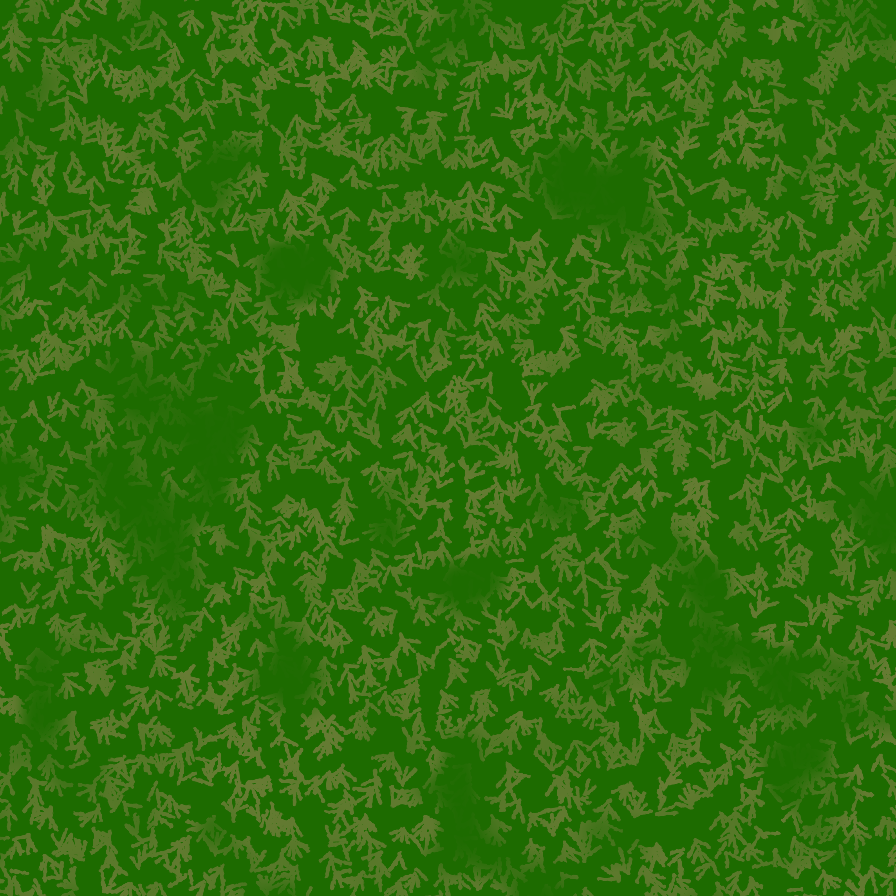
A WebGL 2 fragment shader for this texture:

```glsl
#version 300 es
precision highp float;
// Scattered tufts of short ragged grass blades, fading in and out over a flat green lawn.

uniform vec2 u_resolution;
out vec4 fragColor;

const vec3 LAWN_COLOR = vec3(0.112, 0.418, 0.0);
const vec3 BLADE_COLOR = vec3(0.405, 0.484, 0.205);
const float TUFT_CELLS = 37.0;      // tufts across the canvas
const int MAX_BLADES = 6;           // blades in the fullest tuft
const int MIN_BLADES = 3;
const float BLADE_LENGTH = 0.0215;
const float BLADE_HALF_WIDTH = 0.0021;
const float ROOT_SPREAD = 0.008;    // scatter of blade roots within a tuft
const float FAN_ANGLE = 1.15;       // half opening of a tuft, radians
const float LEAN_ANGLE = 0.75;      // tilt of whole tufts away from vertical
const float UPRIGHT_SHARE = 0.22;   // tufts that point up instead of down
const float RAG_FREQUENCY = 400.0;
const float RAG_DEPTH = 0.0022;
const float PATCH_FREQUENCY = 11.0;
const float SHADE_FREQUENCY = 24.0;

vec3 hash3(vec2 p) {
    vec3 q = fract(vec3(p.xyx) * vec3(0.1031, 0.1030, 0.0973));
    q += dot(q, q.yxz + 33.33);
    return fract((q.xxy + q.yzz) * q.zyx);
}

float valueNoise(vec2 p) {
    vec2 cell = floor(p);
    vec2 f = fract(p);
    f = f * f * (3.0 - 2.0 * f);
    float bottom = mix(hash3(cell).x, hash3(cell + vec2(1, 0)).x, f.x);
    float top = mix(hash3(cell + vec2(0, 1)).x, hash3(cell + vec2(1, 1)).x, f.x);
    return mix(bottom, top, f.y);
}

float segmentDistance(vec2 p, vec2 direction, float len) {
    float along = clamp(dot(p, direction), 0.0, len);
    return length(p - direction * along);
}

// Distance from p to the nearest blade of the tuft that grows in the given cell.
float tuftDistance(vec2 p, vec2 cell) {
    vec3 place = hash3(cell + 17.0);
    vec3 style = hash3(cell + 131.0);
    vec2 root = (cell + place.xy) / TUFT_CELLS;
    float heading = (style.x * 2.0 - 1.0) * LEAN_ANGLE;
    float upDown = style.y < UPRIGHT_SHARE ? 1.0 : -1.0;
    int blades = MIN_BLADES + int(style.z * float(MAX_BLADES - MIN_BLADES + 1));

    float nearest = 1.0;
    for (int i = 0; i < blades; i++) {
        vec3 r = hash3(cell + vec2(61.7, 23.3) * float(i + 1));
        float fan = (float(i) + r.x) / float(blades) * 2.0 - 1.0;
        float angle = heading + fan * FAN_ANGLE;
        vec2 direction = vec2(sin(angle), upDown * cos(angle));
        vec2 stem = vec2(sin(heading), upDown * cos(heading));
        vec2 bladeRoot = root + stem * (r.y - 0.5) * 2.0 * ROOT_SPREAD;
        float len = BLADE_LENGTH * mix(0.6, 1.0, r.z);
        nearest = min(nearest, segmentDistance(p - bladeRoot, direction, len));
    }
    return nearest;
}

// How strongly blades stand out here: bare patches plus a finer shading.
float bladeStrength(vec2 p) {
    float patches = 0.7 * valueNoise(p * PATCH_FREQUENCY + 5.3)
                  + 0.3 * valueNoise(p * PATCH_FREQUENCY * 2.3 + 41.0);
    float shade = valueNoise(p * SHADE_FREQUENCY + 77.0);
    return mix(0.04, 1.0, smoothstep(0.16, 0.50, patches)) * mix(0.72, 1.0, shade);
}

void main() {
    float canvas = min(u_resolution.x, u_resolution.y);
    vec2 p = gl_FragCoord.xy / canvas;
    float pixel = 1.0 / canvas;

    // Nearest blade among the surrounding tufts
    vec2 home = floor(p * TUFT_CELLS);
    float d = 1.0;
    for (int y = -1; y <= 1; y++) {
        for (int x = -1; x <= 1; x++) {
            d = min(d, tuftDistance(p, home + vec2(x, y)));
        }
    }

    // Ragged, antialiased outline
    d += (valueNoise(p * RAG_FREQUENCY) - 0.5) * RAG_DEPTH;
    float edge = 0.5 * pixel;
    float coverage = 1.0 - smoothstep(-edge, edge, d - BLADE_HALF_WIDTH);

    vec3 color = mix(LAWN_COLOR, BLADE_COLOR, coverage * bladeStrength(p));
    fragColor = vec4(color, 1.0);
}
```
